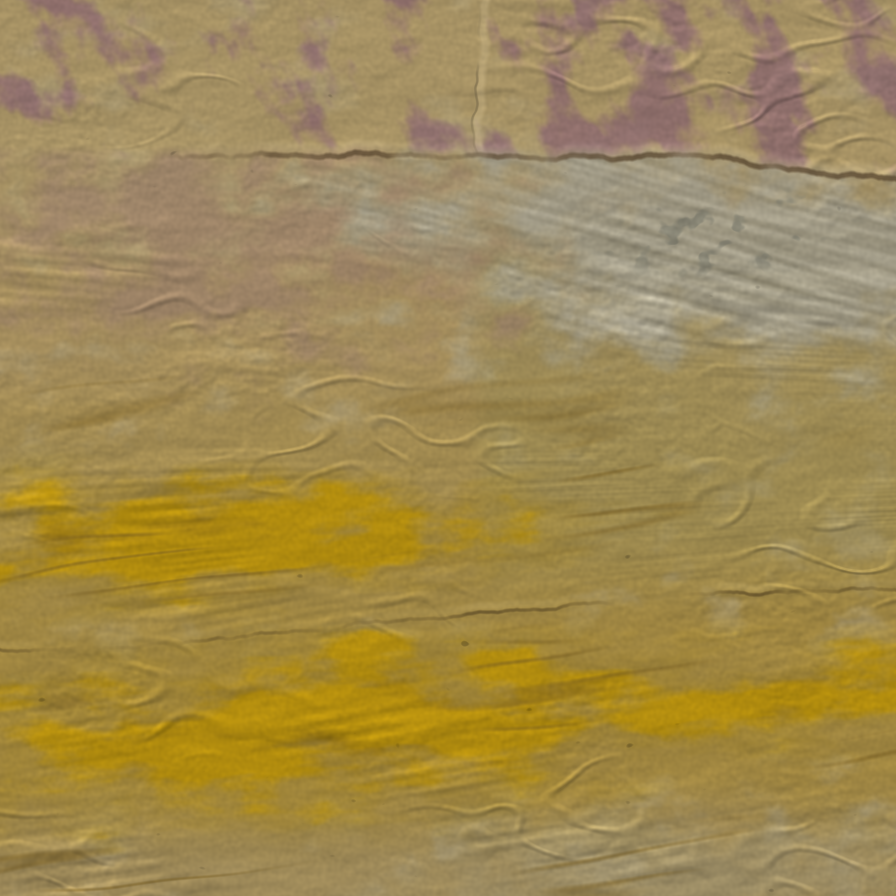
Give the GLSL for this texture, as a WebGL 2 fragment shader.

```glsl
#version 300 es
precision highp float;

uniform vec2 u_resolution;
out vec4 fragColor;

vec2 hashGradient(vec2 cell) {
  vec2 q = vec2(dot(cell, vec2(127.1, 311.7)), dot(cell, vec2(269.5, 183.3)));
  return fract(sin(q) * 43758.5) * 2.0 - 1.0;
}

float gradientNoise(vec2 p) {
  vec2 i = floor(p), f = fract(p);
  vec2 u = f * f * f * (f * (f * 6.0 - 15.0) + 10.0);
  float a = dot(hashGradient(i), f);
  float b = dot(hashGradient(i + vec2(1, 0)), f - vec2(1, 0));
  float c = dot(hashGradient(i + vec2(0, 1)), f - vec2(0, 1));
  float d = dot(hashGradient(i + vec2(1, 1)), f - vec2(1, 1));
  return mix(mix(a, b, u.x), mix(c, d, u.x), u.y);
}

float fbm(vec2 p, int octaves) {
  float sum = 0.0, amplitude = 0.6;
  for (int i = 0; i < octaves; i++) {
    sum += amplitude * gradientNoise(p);
    p = p * 2.03 + vec2(17.3, 9.1);
    amplitude *= 0.5;
  }
  return sum;
}

// Coordinates along and across a direction
vec2 rotate(vec2 p, float angle) {
  float c = cos(angle), s = sin(angle);
  return vec2(c * p.x + s * p.y, c * p.y - s * p.x);
}

// One at the centre, zero on the ellipse, negative outside
float blob(vec2 p, vec2 center, vec2 radius, float angle) {
  return 1.0 - length(rotate(p - center, angle) / radius);
}

float bristles(vec2 p, float angle, float density) {
  return gradientNoise(rotate(p, angle) * density * vec2(0.06, 1.0));
}

float crack(float offset, float width, float soft) {
  return 1.0 - smoothstep(width, width + soft, abs(offset));
}

float patches(vec2 p, float low, float high) {
  return smoothstep(low, high, gradientNoise(p));
}

// Paint thickness: soft layers, sparse curling rims and small bumps
float paintHeight(vec2 p) {
  vec2 q = p + 0.02 * vec2(gradientNoise(p * 11.0), gradientNoise(p * 9.0 + 31.0));
  float layers = 0.4 * fbm(q * vec2(8.0, 18.0), 3);
  float rims = crack(gradientNoise(q * vec2(11.0, 21.0) + 5.0), 0.0, 0.1);
  float bumps = fbm(p * vec2(48.0, 66.0), 2);
  return layers + 0.14 * rims * patches(p * vec2(4.0, 7.0) + 12.0, 0.0, 0.25)
    + bumps * (0.07 + 0.14 * patches(p * vec2(5.0, 8.0) + 44.0, -0.1, 0.3));
}

vec3 groundColor(float y) {
  vec3 c = mix(vec3(0.62, 0.54, 0.35), vec3(0.62, 0.52, 0.25), smoothstep(0.02, 0.15, y));
  c = mix(c, vec3(0.63, 0.54, 0.31), smoothstep(0.25, 0.45, y));
  c = mix(c, vec3(0.64, 0.55, 0.36), smoothstep(0.45, 0.65, y));
  return mix(c, vec3(0.65, 0.57, 0.39), smoothstep(0.66, 0.84, y));
}

void main() {
  vec2 p = gl_FragCoord.xy / u_resolution;
  float pixel = 1.0 / u_resolution.y;
  float cloud = fbm(p * vec2(5.0, 7.0) + 3.0, 4);
  float streak = fbm(rotate(p, 0.08) * vec2(6.0, 24.0) + 8.0, 4);
  float mottle = fbm(p * vec2(13.0, 16.0) + 21.0, 4);
  float ragged = fbm(vec2(p.x * 24.0, 4.3), 4);
  float topSeam = 0.826 - 0.026 * smoothstep(0.75, 1.0, p.x) + 0.012 * ragged;
  float lowSeam = 0.273 + 0.068 * smoothstep(-0.05, 0.95, p.x) + 0.01 * ragged;
  float upper = smoothstep(-0.006, 0.014, p.y - topSeam);

  // Ground with pale and green drifts
  vec3 color = groundColor(p.y + 0.09 * cloud);
  color = mix(color, vec3(0.67, 0.61, 0.46), 0.7 * smoothstep(0.0, 0.35, mottle + 0.3 * streak));
  float rightSide = smoothstep(0.51, 0.56, p.x + 0.03 * mottle);
  float middle = smoothstep(0.3, 0.42, p.y) * (1.0 - smoothstep(0.68, 0.82, p.y));
  color = mix(color, vec3(0.57, 0.53, 0.32), 0.35 * rightSide * middle);
  float bottomPale = blob(p, vec2(0.72, 0.02), vec2(0.4, 0.1), 0.1) + 1.2 * cloud + mottle;
  color = mix(color, vec3(0.6, 0.56, 0.44), 0.5 * smoothstep(0.0, 0.7, bottomPale));

  // Rosy haze below the upper seam
  float rosy = blob(p, vec2(0.24, 0.74), vec2(0.42, 0.17), -0.1) - 1.9 * mottle;
  color = mix(color, vec3(0.59, 0.48, 0.43), 0.55 * smoothstep(0.1, 0.9, rosy) * (1.0 - upper));

  // Grey scumble with fine slanted scratches
  float scumble = blob(p, vec2(0.83, 0.735), vec2(0.45, 0.16), -0.12) + cloud + 1.1 * mottle;
  float grey = smoothstep(-0.15, 0.65, scumble) * (1.0 - upper);
  color = mix(color, vec3(0.62, 0.6, 0.53), 0.9 * grey);
  color += 0.16 * grey * bristles(p, -0.27, 120.0);
  float chips = smoothstep(0.08, 0.22, fbm(p * vec2(30.0, 38.0) + 40.0, 3));
  float chipArea = smoothstep(0.0, 0.5, blob(p, vec2(0.81, 0.74), vec2(0.17, 0.06), 0.1));
  color = mix(color, vec3(0.46, 0.46, 0.41), 0.6 * chips * chipArea);

  // Mauve dabs over the upper strip
  float dabs = fbm(rotate(p, -1.1) * vec2(8.0, 15.0) + 2.0, 4) + 0.5 * mottle;
  dabs += 0.1 * smoothstep(0.45, 0.75, p.x);
  color = mix(color, vec3(0.53, 0.39, 0.43), 0.75 * smoothstep(0.02, 0.27, dabs) * upper);

  // Saturated yellow sweeps
  float sweepA = blob(p, vec2(0.22, 0.4), vec2(0.35, 0.065), 0.03);
  float sweepB = blob(p, vec2(0.36, 0.19), vec2(0.42, 0.085), 0.06);
  float sweepC = blob(p, vec2(0.88, 0.22), vec2(0.36, 0.06), 0.15) - 0.3;
  float sweep = max(max(sweepA, sweepB), sweepC) + 1.2 * streak + 1.1 * mottle;
  color = mix(color, vec3(0.62, 0.51, 0.18), 0.5 * smoothstep(-0.5, 0.1, sweep));
  vec3 yellow = mix(vec3(0.7, 0.55, 0.04), vec3(0.58, 0.45, 0.07), smoothstep(0.0, 0.35, -streak));
  color = mix(color, yellow, 0.92 * smoothstep(0.0, 0.55, sweep));

  // Brushwork, slanting with height, and lit relief
  float angle = mix(0.16, -0.08, smoothstep(0.3, 0.65, p.y));
  float brushed = patches(p * vec2(3.0, 8.0) + 15.0, -0.1, 0.3) * (1.0 - upper);
  color *= 1.0 + 0.28 * brushed * bristles(p, angle, 115.0);
  vec2 bent = p + 0.012 * gradientNoise(p * 7.0);
  float furrow = crack(bristles(bent, 0.12, 26.0), 0.0, 0.09) * patches(p * vec2(4.0, 10.0) + 61.0, 0.08, 0.3);
  color = mix(color, vec3(0.46, 0.36, 0.13), 0.5 * furrow * (1.0 - smoothstep(0.5, 0.62, p.y)));
  float slope = paintHeight(p) - paintHeight(p + vec2(-0.0015, 0.003));
  color *= 1.0 + clamp(1.5 * slope, -0.2, 0.18);

  // Broken cracks with pale lips
  float wear = smoothstep(-0.15, 0.3, fbm(vec2(p.x * 9.0, 7.4), 4) + 0.3 * p.x - 0.1);
  float lowWear = smoothstep(-0.3, 0.2, fbm(vec2(p.x * 8.0, 2.6), 4));
  float topGap = p.y - topSeam, lowGap = p.y - lowSeam;
  color += 0.05 * wear * crack(topGap - 0.009, 0.001, 0.008) + 0.05 * lowWear * crack(lowGap - 0.007, 0.001, 0.006);
  color = mix(color, vec3(0.34, 0.27, 0.18), 0.75 * wear * crack(topGap, 0.001 * wear, pixel + 0.003));
  color = mix(color, vec3(0.36, 0.29, 0.15), 0.7 * lowWear * crack(lowGap, 0.0004, pixel + 0.0018));
  float uprightGap = p.x - 0.533 - 0.025 * fbm(vec2(p.y * 22.0, 2.4), 3);
  float uprightWear = upper * patches(vec2(p.y * 22.0, 5.4), -0.3, 0.2);
  color += 0.06 * upper * crack(uprightGap - 0.005, 0.001, 0.007);
  color = mix(color, vec3(0.42, 0.37, 0.26), 0.5 * uprightWear * crack(uprightGap, 0.0003, pixel + 0.001));

  // Sparse dark pits and fine surface grain
  float pits = patches(p * vec2(55.0, 80.0) + 71.0, 0.5, 0.65);
  color *= 1.0 - 0.22 * pits;
  color *= 1.0 + 0.07 * gradientNoise(p * 170.0);
  fragColor = vec4(clamp(color, 0.0, 1.0), 1.0);
}
```
